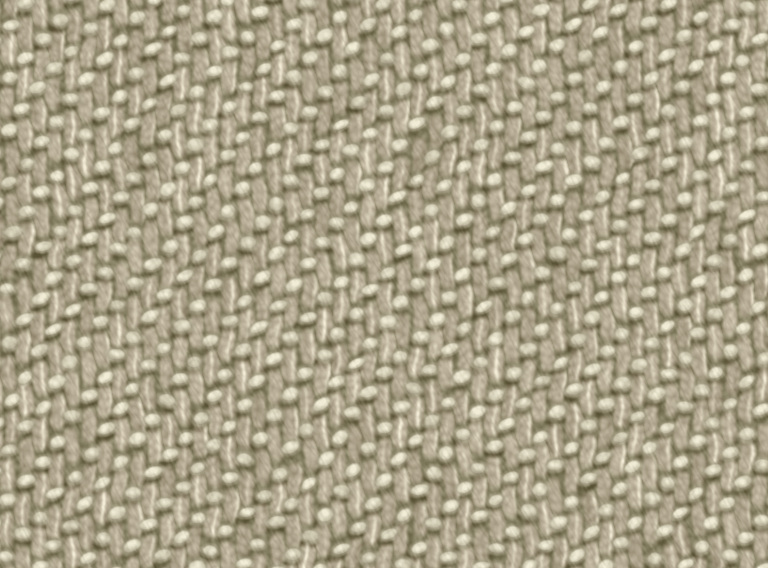
This texture is drawn by a Shadertoy shader. Its source:

```glsl
// Plain-weave linen: 49 upright warp threads crossed by slanting weft threads.
// Each checkerboard cell holds either a bright weft knot or a long warp float,
// drawn as jittered soft ellipses over dark gaps, then tinted by a tone ramp.

vec2 hash2(vec2 p) {
    return fract(sin(vec2(dot(p, vec2(127.1, 311.7)), dot(p, vec2(269.5, 183.3)))) * 43758.5);
}

// Distance to the nearest scattered point, for fibre tufts
float cellular(vec2 p) {
    vec2 cell = floor(p);
    float nearest = 2.0;
    for (int j = -1; j <= 1; j++)
    for (int i = -1; i <= 1; i++) {
        vec2 id = cell + vec2(i, j);
        nearest = min(nearest, length(id + hash2(id) - p));
    }
    return nearest;
}

vec3 linenRamp(float tone) {
    vec3 shade = mix(vec3(0.36, 0.32, 0.22), vec3(0.66, 0.63, 0.535), clamp(tone * 2.0, 0.0, 1.0));
    return mix(shade, vec3(0.94, 0.925, 0.835), clamp(tone * 2.0 - 1.0, 0.0, 1.0));
}

void mainImage(out vec4 fragColor, in vec2 fragCoord) {
    vec2 uv = fragCoord / iResolution.xy;

    // Thread coordinates: x counts warp columns, y counts slanted weft rows
    vec2 g = vec2(uv.x * 49.0 - 0.11, uv.y * 21.4 + uv.x * 10.8 - 0.13);
    g += vec2(0.13 * sin(uv.y * 17.0 + uv.x * 6.0) + 0.07 * sin(uv.y * 41.0 - uv.x * 23.0),
              0.08 * sin(uv.x * 19.0 + uv.y * 7.0) + 0.05 * sin(uv.x * 47.0 - uv.y * 15.0));
    vec2 cell = floor(g);

    float warpCover = 0.0, warpTone = 0.0;
    float knotCover = 0.0, knotTone = 0.0, shadow = 0.0;

    for (int j = -1; j <= 1; j++)
    for (int i = -1; i <= 1; i++) {
        vec2 id = cell + vec2(i, j);
        vec2 rnd = hash2(id);
        vec2 look = hash2(id + 71.3);
        vec2 d = g - id - 0.5 - (rnd - 0.5) * vec2(0.28, 0.2);
        d.y = (d.y - 0.22 * d.x) * 1.69;   // undo the slant, square units

        if (mod(id.x + id.y, 2.0) < 0.5) {
            // Weft knot: plump oval, rising to the right, lit from above
            d.y -= d.x * (0.3 * look.x - 0.02);
            vec2 radius = vec2(0.66 + 0.18 * rnd.y, 0.48 + 0.14 * look.y);
            float q = length(d / radius);
            float cover = 1.0 - smoothstep(0.5, 1.2, q);
            float lit = 0.56 + 0.15 * look.x + 0.3 * (1.0 - smoothstep(0.0, 0.9, q))
                      + 0.16 * d.y / radius.y - 0.05 * d.x;
            knotTone = max(knotTone, lit * cover);
            knotCover = max(knotCover, cover);
            float below = length((d + vec2(0.15, 0.34)) / radius);
            shadow = max(shadow, (0.6 + 0.8 * rnd.x) * (1.0 - smoothstep(0.5, 1.2, below)));
        } else {
            // Warp float: tall blunt strand with a thin glint on one side
            d.x += 0.05 * sin(d.y * 3.0 + rnd.x * 6.3);
            vec2 s = abs(d) / vec2(0.5 + 0.1 * look.y, 1.2);
            float q = pow(dot(s * s, s), 0.333);
            float cover = 1.0 - smoothstep(0.62, 1.15, q);
            float glint = exp(-pow((d.x - 0.5 * look.x + 0.1) / 0.14, 2.0));
            float lit = 0.5 + 0.12 * rnd.y + 0.36 * glint * look.y - 0.08 * abs(d.x);
            warpTone = max(warpTone, lit * cover);
            warpCover = max(warpCover, cover);
        }
    }

    // Stack gap, warp, knot shadow and knot
    float tone = warpTone + 0.24 * (1.0 - warpCover);
    tone -= 0.17 * shadow * (1.0 - knotCover);
    tone = mix(tone, max(knotTone, 0.5), knotCover);

    // Twisted fibres, stray tufts and slow unevenness
    float fibre = sin(g.x * 13.0 + g.y * 9.0 + 3.0 * sin(g.y * 5.3 + g.x * 2.1))
                + sin(g.x * 7.0 - g.y * 17.0 + 2.0 * sin(g.x * 4.7));
    float tuft = cellular(g * vec2(2.2, 3.4));
    float slub = sin(uv.x * 23.0 + 2.0 * sin(uv.y * 13.0)) * sin(uv.y * 19.0 + uv.x * 5.0);
    tone += 0.022 * fibre + 0.24 * (0.46 - tuft) + 0.02 * slub;

    // Warp strands are slightly rosier, gaps slightly greener
    vec3 color = linenRamp(tone);
    color += vec3(0.01, -0.004, 0.0) * warpCover * (1.0 - knotCover);
    color += vec3(-0.01, 0.004, -0.012) * (1.0 - warpCover) * (1.0 - knotCover);
    fragColor = vec4(color, 1.0);
}
```
